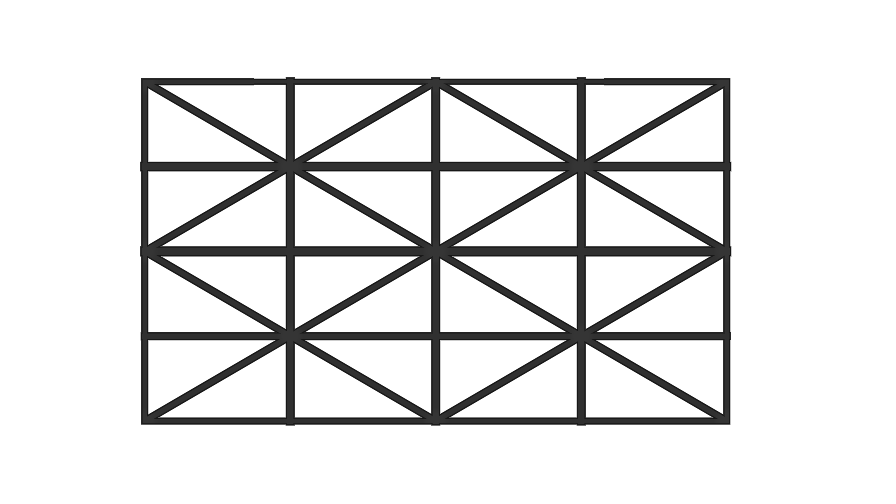
A WebGL 1 fragment shader for this pattern:

```glsl
precision highp float;
// Braced lattice of four by four cells, dark bars with darker rims on white.
// Rails are box distances gathered in a loop; the diagonals come from folding
// the plane into one cell. Lengths are fractions of the canvas height.

uniform vec2 u_resolution;

float boxDistance(vec2 p, vec2 halfSize) {
  vec2 d = abs(p) - halfSize;
  return length(max(d, 0.0)) + min(max(d.x, d.y), 0.0);
}

// Half thickness of a horizontal rail, counted from the middle one upward
float railHalfWidth(float row, float x) {
  if (abs(row) > 1.5) {
    // The top rail is slightly thinner along its middle stretch
    float thinned = step(1.5, row) * step(abs(x + 0.0127), 0.347);
    return 0.0071 - 0.001 * thinned;
  }
  return row < -0.5 ? 0.0081 : (row < 0.5 ? 0.0101 : 0.0096);
}

float railDistance(vec2 p, vec2 cell) {
  float d = 1.0;
  for (int i = -2; i <= 2; i++) {
    float k = float(i);
    float postHalf = abs(k) > 1.5 ? 0.0071 : 0.0090;
    float railHalf = railHalfWidth(k, p.x);
    // Inner bars overhang the frame by their extra thickness
    float post = boxDistance(p - vec2(k * cell.x, 0.0),
                             vec2(postHalf, 2.0 * cell.y + postHalf));
    float rail = boxDistance(p - vec2(0.0, k * cell.y),
                             vec2(2.0 * cell.x + min(railHalf, 0.009), railHalf));
    d = min(d, min(post, rail));
  }
  return d;
}

void main() {
  vec2 cell = vec2(0.2887, 0.1683);
  float pixel = 1.0 / u_resolution.y;
  vec2 p = (gl_FragCoord.xy - 0.5 * u_resolution) * pixel - vec2(-0.0243, 0.0012);

  // Mirror every cell so that one diagonal makes all the crossed braces
  vec2 folded = abs(mod(p + cell, 2.0 * cell) - cell);
  float brace = abs(folded.x * cell.y - folded.y * cell.x) / length(cell) - 0.0079;
  brace = max(brace, boxDistance(p, 2.0 * cell));

  float lattice = min(railDistance(p, cell), brace);

  // Joints where the braces meet are a little lighter
  float toJoint = min(length(folded), length(folded - cell));
  float joint = 1.0 - smoothstep(0.012, 0.03, toJoint);
  vec3 fill = vec3(0.188 + 0.02 * joint);

  // Dark rim just inside the edge, then the white ground
  float rim = smoothstep(-0.5 * pixel, 0.5 * pixel, lattice + 0.0027);
  float ground = smoothstep(-0.5 * pixel, 0.5 * pixel, lattice);
  vec3 color = mix(fill, vec3(0.09), rim);
  gl_FragColor = vec4(mix(color, vec3(1.0), ground), 1.0);
}
```
